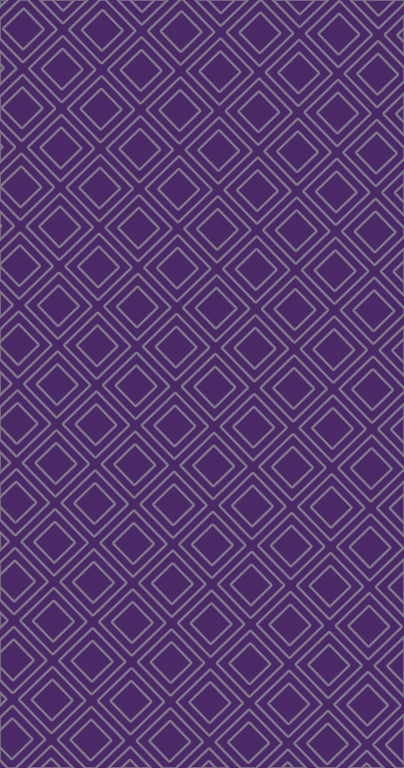
Give the GLSL for this pattern, as a Shadertoy shader.

```glsl
// Slightly tilted lattice of paired concentric diamonds, drawn as thin grey
// outlines on purple. Each cell is a turned square; outlines come from rounded
// box distances, and diamonds cut by the canvas border are closed along it.

const vec3  GROUND_COLOR = vec3(0.29, 0.16, 0.40);
const vec3  LINE_COLOR   = vec3(0.51, 0.48, 0.56);

const float PERIOD     = 0.1027;               // diamond spacing, in canvas heights
const vec2  ANCHOR     = vec2(0.2798, 0.4960); // centre of one diamond
const float TILT       = -0.0160;              // lattice rotation, radians

// Sizes below are in periods.
const float CELL_SIDE  = 0.70710678;
const float OUTER_HALF = 0.299;
const float INNER_HALF = 0.185;
const float LINE_WIDTH = 0.030;
const float CORNER     = 0.014;
const float BORDER_OUT = 0.005;                // pushes border strokes outward

const float SOFTNESS   = 1.15;                 // edge width, in pixels

vec2 rotate(vec2 p, float angle) {
    float c = cos(angle), s = sin(angle);
    return vec2(c * p.x - s * p.y, s * p.x + c * p.y);
}

float roundedBox(vec2 p, vec2 halfSize, float radius) {
    vec2 q = abs(p) - halfSize + radius;
    return length(max(q, 0.0)) + min(max(q.x, q.y), 0.0) - radius;
}

// Distance to the outline of a square clipped by the canvas.
float clippedOutline(vec2 cell, float halfSide, float canvas) {
    float square = roundedBox(cell, vec2(halfSide), CORNER);
    return abs(max(square, canvas)) - 0.5 * LINE_WIDTH;
}

void mainImage(out vec4 fragColor, in vec2 fragCoord) {
    vec2 p = fragCoord / iResolution.y;
    vec2 halfCanvas = 0.5 * iResolution.xy / iResolution.y;
    float canvas = roundedBox(p - halfCanvas, halfCanvas, 0.0) / PERIOD - BORDER_OUT;

    // Turn the diamond lattice into an upright square grid and repeat it.
    vec2 grid = rotate((p - ANCHOR) / PERIOD, 0.78539816 - TILT);
    vec2 cell = (fract(grid / CELL_SIDE + 0.5) - 0.5) * CELL_SIDE;

    float line = min(clippedOutline(cell, OUTER_HALF, canvas),
                     clippedOutline(cell, INNER_HALF, canvas));

    // Coverage over about one pixel smooths the edges.
    float edge = SOFTNESS / (iResolution.y * PERIOD);
    float coverage = clamp(0.5 - line / edge, 0.0, 1.0);
    fragColor = vec4(mix(GROUND_COLOR, LINE_COLOR, coverage), 1.0);
}
```
